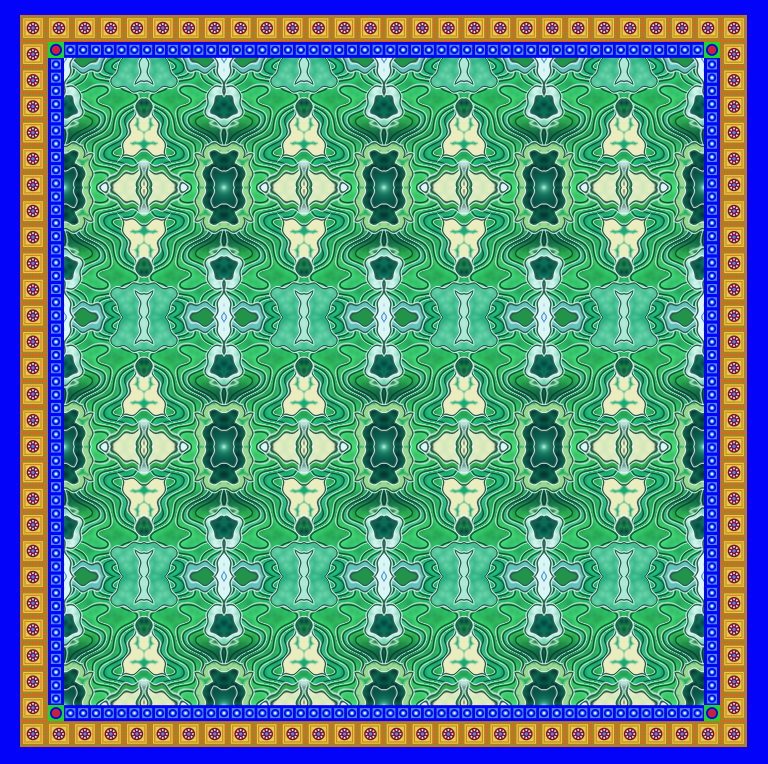
Reproduce this pattern procedurally as a WebGL 1 fragment shader.

```glsl
precision highp float;
uniform vec2 u_resolution;

// Layout, in sheet units spanning the whole canvas
const vec2 SHEET = vec2(768.0, 766.0);
const vec2 FRAME_LO = vec2(20.0, 15.0);
const vec2 FRAME_HI = vec2(747.0, 749.0);
const vec2 FIELD_LO = vec2(64.0, 58.0);
const vec2 FIELD_HI = vec2(704.0, 707.0);
const vec2 HALF_REPEAT = vec2(80.0, 130.0);
const vec2 STRIP_COUNT = vec2(50.0, 49.0);
const float FRAME_COUNT = 28.0;
const float STRIP_HALF = 8.0;
const float BAND = 11.0;
const float INK_HALF = 0.65;
const float PI = 3.14159;

// Palette
const vec3 BLUE = vec3(0.01, 0.01, 0.98);
const vec3 SKY = vec3(0.28, 0.56, 0.90);
const vec3 ORANGE = vec3(0.83, 0.42, 0.10);
const vec3 YELLOW = vec3(0.87, 0.82, 0.28);
const vec3 MAROON = vec3(0.50, 0.06, 0.20);
const vec3 LEAF = vec3(0.20, 0.74, 0.32);
const vec3 JADE = vec3(0.10, 0.66, 0.47);
const vec3 AQUA = vec3(0.42, 0.83, 0.67);
const vec3 DEEP = vec3(0.01, 0.27, 0.25);
const vec3 CREAM = vec3(0.92, 0.93, 0.75);
const vec3 PALE = vec3(0.86, 0.97, 0.96);
const vec3 INK = vec3(0.03, 0.22, 0.16);

float cover(float d) { return clamp(0.5 - d * u_resolution.x / SHEET.x, 0.0, 1.0); }

float box(vec2 p, vec2 r) { vec2 d = abs(p) - r; return max(d.x, d.y); }

float oval(vec2 p, vec2 r) { return (length(p / r) - 1.0) * min(r.x, r.y); }

vec2 hash2(vec2 p) {
  return fract(sin(vec2(dot(p, vec2(127.1, 311.7)), dot(p, vec2(269.5, 183.3)))) * 437.58);
}

// Cellular noise: distance to the nearest scattered point
float cells(vec2 p) {
  float d = 1.0;
  for (int j = -1; j <= 1; j++)
    for (int i = -1; i <= 1; i++) {
      vec2 c = floor(p) + vec2(float(i), float(j));
      d = min(d, length(c + hash2(c) - p));
    }
  return d;
}

// Height whose contours are the folded marble veins
float marble(vec2 p) {
  vec2 t = p * PI / HALF_REPEAT;
  return p.x + 18.0 * sin(3.0 * t.y - 0.9 * t.x + 0.6)
    + 8.0 * sin(6.0 * t.y + 1.5 * t.x) + 3.5 * sin(9.0 * t.y - 3.0 * t.x);
}

// Filled shape with a pale halo and a dark outline
void paint(inout vec3 col, float d, vec3 fill) {
  col = mix(col, PALE, 0.8 * cover(d - 1.9));
  col = mix(col, INK, 0.8 * cover(d - 0.7));
  col = mix(col, fill, cover(d + 0.7));
}

vec3 veins(vec2 p, float blotch) {
  float h = marble(p);
  vec2 slope = vec2(marble(p + vec2(0.5, 0.0)), marble(p + vec2(0.0, 0.5))) - h;
  float steep = max(2.0 * length(slope), 0.5);
  float id = floor(h / BAND);
  float f = fract(h / BAND);
  float edge = min(f, 1.0 - f) * BAND / steep;
  vec2 rnd = hash2(vec2(id, 3.0));
  vec3 col = mix(LEAF, JADE, rnd.x);
  col = mix(col, AQUA, 0.5 * smoothstep(0.6, 1.0, rnd.y));
  col = mix(col, JADE, 0.4 * smoothstep(70.0, 130.0, p.y));
  col *= 0.82 + 0.24 * f + 0.18 * blotch;
  col = mix(col, DEEP, 0.75 * exp(-dot(p / vec2(38.0, 1e4), p / vec2(38.0, 1e4)) - pow((p.y - 50.0 - 0.2 * p.x) / 11.0, 2.0)));
  float lit = step(f, 0.5) * step(0.45, rnd.y);
  col = mix(col, PALE, 0.7 * lit * cover(abs(edge - 1.7) - 0.6));
  return mix(col, INK, 0.8 * cover(edge - INK_HALF));
}

// One mirrored quarter: x runs from dark axis to light axis
vec3 motif(vec2 p) {
  float blotch = cells(p / 9.0);
  vec3 col = veins(p, blotch);
  vec2 q = p + 1.8 * sin(p.yx * vec2(0.31, 0.37) + vec2(0.5, 1.1));
  vec2 r = vec2(HALF_REPEAT.x - q.x, q.y);
  vec2 top = q - vec2(0.0, HALF_REPEAT.y);
  vec3 stain = mix(CREAM, JADE, smoothstep(0.5, 0.9, blotch));

  // Light column: body, wedge and split oval
  float body = max(r.x - 26.0 - 6.0 * sin(q.y * 0.13), 94.0 - q.y + 0.3 * r.x);
  paint(col, body, mix(AQUA, JADE, 0.75 * blotch + 0.25 * smoothstep(112.0, 130.0, q.y)));
  paint(col, max(r.x - 1.5 - 0.22 * abs(top.y), abs(top.y) - 25.0), mix(AQUA, PALE, 0.6));
  float wedge = max(r.x - mix(21.0, 7.0, (q.y - 37.0) / 48.0), abs(q.y - 61.0 + 0.3 * r.x) - 24.0);
  paint(col, wedge, stain);
  paint(col, oval(r - vec2(0.0, 78.0), vec2(8.0, 9.0)), mix(DEEP, LEAF, blotch));
  paint(col, oval(r, vec2(37.0, 23.0)), LEAF * 0.9);
  paint(col, oval(r, vec2(31.0, 17.0)), mix(CREAM, AQUA, 0.3 * blotch));
  paint(col, oval(r, vec2(6.0, 20.0)), LEAF * 0.75);
  paint(col, oval(r, vec2(2.0, 13.0)), CREAM);
  paint(col, oval(q - vec2(41.0, 0.0), vec2(4.5, 4.0)), PALE);

  // Dark column: stepped medallion, small heart, diamond and pill
  paint(col, min(box(q, vec2(27.0, 32.0)), box(q, vec2(19.0, 43.0))), mix(stain, LEAF, 0.45));
  float cross = min(box(q, vec2(19.0, 22.0)), box(q, vec2(12.0, 35.0)));
  paint(col, cross, mix(DEEP * 0.75, JADE, 0.55 * blotch));
  paint(col, box(q, vec2(10.0, 17.0)), mix(DEEP, JADE, exp(-length(p) / 9.0)));
  col = mix(col, PALE, exp(-length(p) / 2.5));
  vec2 heart = q - vec2(0.0, 83.0);
  paint(col, oval(heart, vec2(18.0, 20.0)), mix(PALE, AQUA, blotch));
  paint(col, oval(heart + vec2(0.0, 0.35 * q.x), vec2(12.0, 11.0)), mix(DEEP, JADE, 0.7 * blotch));
  paint(col, oval(top - vec2(22.0, 0.0), vec2(19.0, 14.0)), mix(AQUA, SKY, 0.25));
  paint(col, oval(top - vec2(22.0, 0.0), vec2(12.0, 7.5)), mix(LEAF, DEEP, 0.35));
  paint(col, (q.x / 10.0 + abs(top.y) / 30.0 - 1.0) * 8.0, PALE);
  return mix(col, SKY, cover(abs(q.x / 3.0 + abs(top.y) / 7.0 - 1.0) * 3.0 - 0.6));
}

vec3 frameTile(vec2 p) {
  vec2 size = (FRAME_HI - FRAME_LO) / FRAME_COUNT;
  vec2 t = (fract((p - FRAME_LO) / size) - 0.5) * size;
  vec2 dots = (fract(t / 3.25) - 0.5) * 3.25;
  vec3 col = mix(ORANGE, LEAF, 0.75 * cover(length(dots) - 0.85));
  col = mix(col, YELLOW, cover(box(t, vec2(9.8))));
  col = mix(col, ORANGE, 0.8 * cover(abs(box(t, vec2(8.0))) - 0.6));
  float d = length(t);
  col = mix(col, MAROON, cover(d - 6.3));
  float petals = 0.5 + 0.5 * cos(8.0 * atan(t.y, t.x));
  col = mix(col, PALE, petals * cover(abs(d - 4.0) - 0.9));
  return mix(col, SKY, cover(d - 1.6));
}

vec3 stripTile(vec2 p, vec2 off) {
  vec2 size = (FIELD_HI - FIELD_LO) / STRIP_COUNT;
  vec2 t = (fract((p - FIELD_LO) / size) - 0.5) * size;
  vec2 mid = off - STRIP_HALF;
  if (min(off.x, off.y) > 0.0) {
    vec3 corner = mix(vec3(0.1, 0.85, 0.15), BLUE, cover(length(mid) - 6.0));
    return mix(corner, vec3(0.80, 0.12, 0.22), cover(length(mid) - 4.2));
  }
  t = off.x > 0.0 ? vec2(mid.x, t.y) : vec2(t.x, mid.y);
  vec3 col = mix(BLUE, SKY, cover(box(t, vec2(5.0))));
  col = mix(col, BLUE, cover(abs(length(t) - 3.2) - 0.9));
  return mix(col, PALE, cover(length(t) - 1.2));
}

void main() {
  vec2 p = gl_FragCoord.xy / u_resolution * SHEET;
  p.y = SHEET.y - p.y;
  vec2 off = abs(p - 0.5 * (FIELD_LO + FIELD_HI)) - 0.5 * (FIELD_HI - FIELD_LO);
  float outside = max(off.x, off.y);

  // Mirror folds: four repeats across, two and a half down
  vec2 turn = mod(p - FIELD_LO - vec2(0.0, HALF_REPEAT.y), 2.0 * HALF_REPEAT);
  vec3 col = motif(min(turn, 2.0 * HALF_REPEAT - turn));

  // Nested borders
  col = mix(stripTile(p, off), col, cover(outside));
  col = mix(frameTile(p), col, cover(outside - 2.0 * STRIP_HALF));
  float rim = box(p - 0.5 * (FRAME_LO + FRAME_HI), 0.5 * (FRAME_HI - FRAME_LO));
  gl_FragColor = vec4(mix(BLUE, col, cover(rim)), 1.0);
}
```
